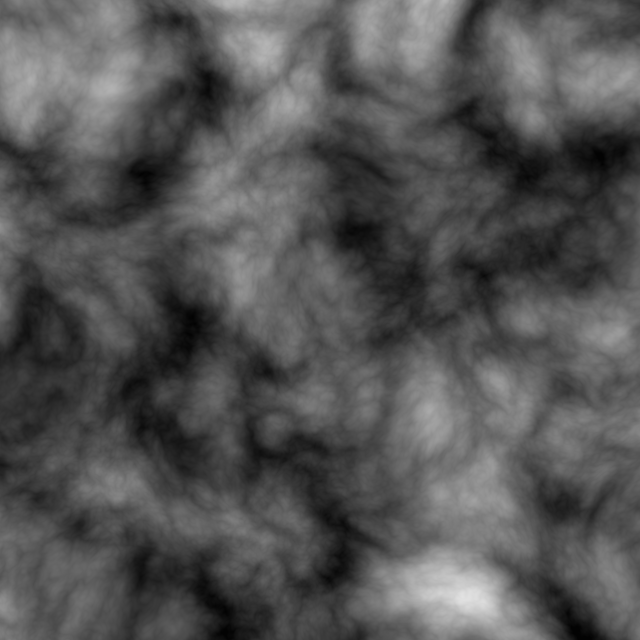
Reproduce this texture map procedurally as a WebGL 2 fragment shader.

```glsl
#version 300 es
precision highp float;

uniform vec2 u_resolution;
out vec4 fragColor;

const int OCTAVES = 6;
const float CELLS = 3.1;            // billow cells across the canvas
const float GAIN = 0.52;            // strength kept per octave
const float LACUNARITY = 2.03;      // frequency growth per octave
const float CREASE_SOFTNESS = 0.035;
const float BROAD_CELLS = 2.2;      // slow light and dark drift
const float BROAD_AMOUNT = 0.42;
const float WARP_CELLS = 4.0;
const float WARP_AMOUNT = 0.05;
const float BILLOW_MEAN = 0.36;
const float MEAN_GREY = 0.405;
const float CONTRAST = 1.0;
const vec2 OFFSET = vec2(17.3, 41.7);
const mat2 OCTAVE_TURN = mat2(0.8, 0.6, -0.6, 0.8);
const float TAU = 6.2831853;

// Integer hash of a lattice point to 0..1
float hash(vec2 cell) {
    uvec2 q = uvec2(ivec2(cell)) * uvec2(1597u, 3812u + 1u);
    uint n = (q.x ^ q.y) * 74763u;
    n ^= n >> 15;
    n *= 40503u;
    n ^= n >> 13;
    n *= 69069u;
    n ^= n >> 16;
    return float(n & 65535u) / 65536.0;
}

// Dot product of a random unit gradient with the offset from its corner
float cornerSlope(vec2 cell, vec2 offset) {
    float angle = TAU * hash(cell);
    return dot(vec2(cos(angle), sin(angle)), offset);
}

float gradientNoise(vec2 p) {
    vec2 cell = floor(p);
    vec2 f = p - cell;
    vec2 w = f * f * f * (f * (f * 6.0 - 15.0) + 10.0);
    vec2 e = vec2(1.0, 0.0);
    float low = mix(cornerSlope(cell, f), cornerSlope(cell + e.xy, f - e.xy), w.x);
    float high = mix(cornerSlope(cell + e.yx, f - e.yx), cornerSlope(cell + e.xx, f - e.xx), w.x);
    return mix(low, high, w.y);
}

// Folded noise: bright puffs parted by soft dark creases
float billows(vec2 p) {
    float sum = 0.0;
    float amplitude = 1.0;
    for (int i = 0; i < OCTAVES; i++) {
        float n = gradientNoise(p);
        sum += amplitude * (sqrt(n * n + CREASE_SOFTNESS * CREASE_SOFTNESS) - CREASE_SOFTNESS);
        p = OCTAVE_TURN * p * LACUNARITY + OFFSET;
        amplitude *= GAIN;
    }
    return sum;
}

void main() {
    vec2 uv = gl_FragCoord.xy / min(u_resolution.x, u_resolution.y);

    // Gentle bending of the creases
    vec2 bend = vec2(gradientNoise(uv * WARP_CELLS + OFFSET),
                     gradientNoise(uv * WARP_CELLS - OFFSET));
    vec2 p = uv + WARP_AMOUNT * bend;

    // Billows over a broad drift, centred on the mean grey
    float broad = gradientNoise(p * BROAD_CELLS + OFFSET.yx);
    float relief = billows(p * CELLS + OFFSET) - BILLOW_MEAN + BROAD_AMOUNT * broad;
    float grey = clamp(MEAN_GREY + CONTRAST * relief, 0.01, 0.97);

    fragColor = vec4(vec3(grey), 1.0);
}
```
